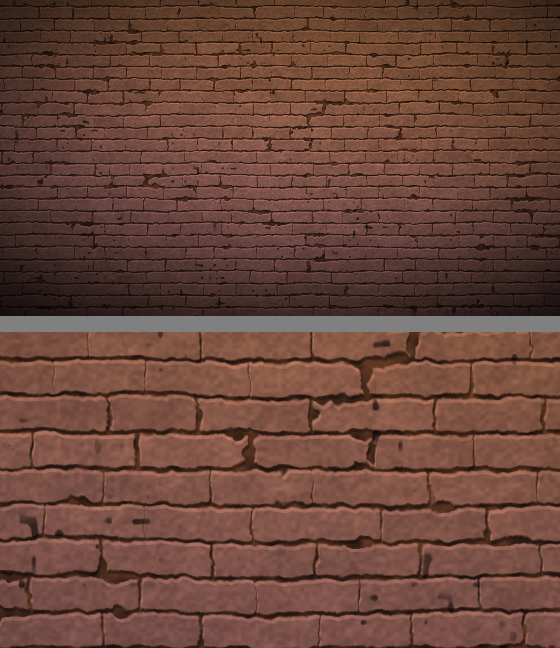
Top, the full canvas; bottom, a detail of the centre.
Write a Shadertoy shader that draws this texture.

```glsl
// Painted brick wall in running bond: thin ragged joints, rough paint, vignette.
// A height field of rounded bricks plus noise is lit from above by comparing
// two nearby heights; a warm-to-rose tint and a falloff colour the result.

#define ROWS 26.3          // courses over the canvas height
#define BRICK_ASPECT 3.03  // brick length / course height
#define ROW_PHASE 0.25     // vertical shift of the courses
#define JOINT_WIDTH 0.066  // half width of a joint, in courses
#define JITTER 0.26        // spread of the upright joints
#define RAGGED 0.13        // fine unevenness of the brick edges
#define RELIEF 0.40        // strength of the lit and shaded edges
#define WARM_PAINT vec3(0.530, 0.346, 0.235)
#define ROSE_PAINT vec3(0.515, 0.340, 0.318)
#define MORTAR vec3(0.270, 0.150, 0.080)

float hash(vec2 p) {
    vec3 q = fract(vec3(p.xyx) * 0.1031);
    q += dot(q, q.yzx + 33.33);
    return fract((q.x + q.y) * q.z);
}

float noise(vec2 p) {
    vec2 i = floor(p), f = fract(p);
    f = f * f * (3.0 - 2.0 * f);
    return mix(mix(hash(i), hash(i + vec2(1, 0)), f.x),
               mix(hash(i + vec2(0, 1)), hash(i + vec2(1, 1)), f.x), f.y);
}

float fbm(vec2 p) {
    float sum = 0.0, amp = 0.5;
    for (int i = 0; i < 4; i++) {
        sum += amp * noise(p);
        p = p * 2.03 + 17.3;
        amp *= 0.5;
    }
    return sum;
}

// Position of upright joint i in a course, in brick lengths
float jointX(float i, float row) {
    return i + (hash(vec2(i, row) + 40.0) - 0.5) * JITTER;
}

// Height of the wall; also gives the brick's identity and the joint coverage
float wallHeight(vec2 p, out vec2 brick, out float gap) {
    // Courses that wander slowly and have finely ragged edges
    vec2 q = p * ROWS;
    q.y += ROW_PHASE + (noise(q * vec2(0.35, 0.5)) - 0.5) * 0.2;
    q += (vec2(fbm(q * 3.0), fbm(q * 3.0 + 71.0)) - 0.47) * RAGGED * 1.6;
    float row = floor(q.y);

    // Find the two joints that enclose this point
    float x = q.x / BRICK_ASPECT + 0.5 * mod(row + 1.0, 2.0);
    float i = floor(x);
    if (x < jointX(i, row)) i -= 1.0;
    else if (x >= jointX(i + 1.0, row)) i += 1.0;
    brick = vec2(i, row);
    float left = x - jointX(i, row);
    float right = jointX(i + 1.0, row) - x;

    // Paint fills some upright joints more than others
    float nearest = left < right ? i : i + 1.0;
    float fill = 0.06 * hash(vec2(nearest, row) + 9.0);
    float dx = min(left, right) * BRICK_ASPECT + fill;
    float dy = 0.5 - abs(fract(q.y) - 0.5);

    // Distance in from the rounded brick edge
    const float corner = 0.13;
    vec2 inset = max(corner - vec2(dx, dy), 0.0);
    float edge = corner - length(inset) + max(min(dx, dy) - corner, 0.0);

    // Joints swell, pinch and break out in a few small chips
    float chip = smoothstep(0.70, 0.95, noise(q * 0.9 + 5.0)) * noise(q * 4.7);
    float width = JOINT_WIDTH * (0.25 + 1.3 * fbm(q * 1.3 + 30.0)) + 0.26 * chip;
    float soft = max(0.04, ROWS / iResolution.y * 0.55);
    gap = 1.0 - smoothstep(width - soft, width + soft, edge);
    return 1.0 - gap + 0.6 * fbm(q * vec2(1.6, 2.4)) + 0.25 * noise(q * 6.0);
}

void mainImage(out vec4 fragColor, in vec2 fragCoord) {
    vec2 uv = fragCoord / iResolution.xy;
    vec2 p = fragCoord / iResolution.y;

    // Relief: surfaces facing up catch light, those facing down fall dark
    vec2 brick, otherBrick;
    float gap, otherGap;
    float height = wallHeight(p, brick, gap);
    float above = wallHeight(p + vec2(-0.0012, 0.0036), otherBrick, otherGap);
    float slope = clamp(height - above, -0.9, 0.6);

    // Paint tint, brick tone and fine grain
    float warmth = smoothstep(0.2, 1.0, uv.y + (uv.x - 0.5) * 0.35);
    vec3 paint = mix(ROSE_PAINT, WARM_PAINT, warmth);
    float tone = 0.96 + 0.08 * hash(brick + 3.0);
    tone *= 0.90 + 0.20 * fbm(p * 34.0);
    tone *= 0.92 + 0.16 * noise(p * 210.0);
    vec3 color = paint * tone;

    // Joints, mostly dark with patches of bare mortar
    float bare = noise(p * 90.0 + 12.0);
    color = mix(color, MORTAR * (0.3 + 1.1 * bare), gap * 0.8);
    color *= 1.0 + RELIEF * slope;

    // A few tiny dark pits in the paint
    float pit = smoothstep(0.84, 0.95, noise(p * 75.0 + 90.0));
    pit *= smoothstep(0.55, 0.75, noise(p * 14.0));
    color *= 1.0 - 0.6 * pit;

    // Light stays even around the middle and drops towards the corners
    vec2 c = uv - vec2(0.53, 0.58);
    float falloff = dot(c * c, vec2(1.9, 2.2));
    color *= exp(-falloff * (0.6 + 0.7 * falloff));
    fragColor = vec4(clamp(color, 0.0, 1.0), 1.0);
}
```
